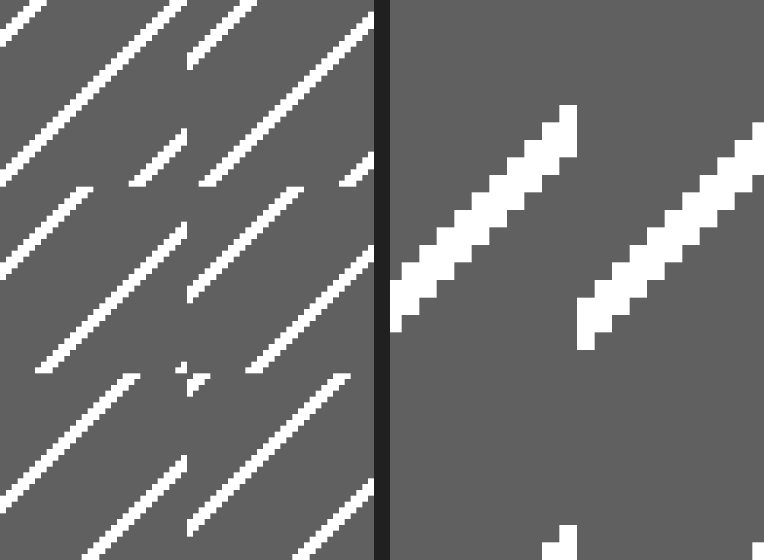
Left: the whole. Right: its middle third, enlarged.
Write a WebGL 1 fragment shader that draws this pattern.

```glsl
precision highp float;

uniform vec2 u_resolution;

const vec2 TILES = vec2(2.0, 3.0);       // tiles across and down
const float CELLS = 32.0;                // square cells per tile side
const float STRIPE_PERIOD = 24.0;        // cells between stripes
const float STRIPE_WIDTH = 3.0;          // stripe width in cells
const float FIRST_OFFSET = 5.0;          // stripe start in the first tile
const float OFFSET_STEP = 4.0;           // stripe shift from tile to tile
const vec3 GROUND_COLOR = vec3(0.378);
const vec3 STRIPE_COLOR = vec3(1.0);
const int SAMPLES = 3;                   // smoothing samples per axis

// 1 inside a stepped diagonal stripe; uv starts at the top left
float stripeMask(vec2 uv) {
  vec2 grid = uv * TILES;
  vec2 tile = floor(grid);
  vec2 cell = floor(fract(grid) * CELLS);

  // Tiles are numbered row by row, each shifting its stripes further
  float tileIndex = tile.x + tile.y * TILES.x;
  float offset = FIRST_OFFSET + OFFSET_STEP * tileIndex;

  // The half cell keeps whole numbers clear of the wrap point
  float phase = mod(cell.x + cell.y - offset + 0.5, STRIPE_PERIOD);
  return 1.0 - step(STRIPE_WIDTH, phase);
}

void main() {
  // Average over the pixel area to smooth the cell edges
  float coverage = 0.0;
  for (int j = 0; j < SAMPLES; j++) {
    for (int i = 0; i < SAMPLES; i++) {
      vec2 jitter = (vec2(float(i), float(j)) + 0.5) / float(SAMPLES) - 0.5;
      vec2 uv = (gl_FragCoord.xy + jitter) / u_resolution;
      coverage += stripeMask(vec2(uv.x, 1.0 - uv.y));
    }
  }
  coverage /= float(SAMPLES * SAMPLES);

  gl_FragColor = vec4(mix(GROUND_COLOR, STRIPE_COLOR, coverage), 1.0);
}
```
